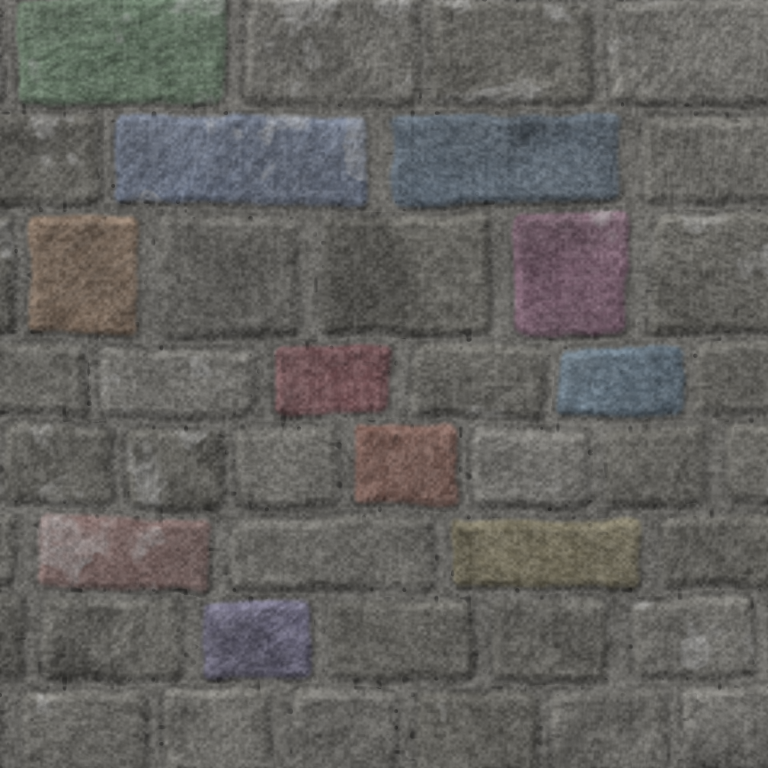
This texture is drawn by a WebGL 2 fragment shader. Its source:

```glsl
#version 300 es
precision highp float;
// Weathered stone wall: eight uneven courses of rough blocks, some tinted, in grey mortar.
uniform vec2 u_resolution;
out vec4 fragColor;

// Per course, downwards: top edge, stone width, offset of the first stone.
const vec3 COURSES[8] = vec3[8](
  vec3(-0.01, 0.25, 0.04), vec3(0.142, 0.32, 0.15), vec3(0.27, 0.215, 0.0),
  vec3(0.443, 0.2, 0.12), vec3(0.549, 0.155, 0.0), vec3(0.665, 0.27, 0.02),
  vec3(0.772, 0.19, 0.06), vec3(0.892, 0.17, 0.01));

// Tinted stones: colour, then ten times the course plus the stone index.
const vec4 TINTS[11] = vec4[11](
  vec4(0.37, 0.43, 0.37, 0.0), vec4(0.39, 0.42, 0.48, 10.0), vec4(0.34, 0.38, 0.42, 11.0),
  vec4(0.45, 0.39, 0.34, 20.0), vec4(0.45, 0.36, 0.41, 23.0), vec4(0.45, 0.33, 0.34, 31.0),
  vec4(0.38, 0.43, 0.47, 33.0), vec4(0.48, 0.37, 0.34, 43.0), vec4(0.43, 0.36, 0.35, 50.0),
  vec4(0.44, 0.42, 0.35, 52.0), vec4(0.42, 0.41, 0.48, 61.0));

struct Stone { float dist; vec2 id; };

float hash(vec2 p) { return fract(sin(dot(p, vec2(127.1, 311.7))) * 43758.5453); }

float noise(vec2 p) {
  vec2 i = floor(p), f = fract(p);
  f = f * f * (3.0 - 2.0 * f);
  return mix(mix(hash(i), hash(i + vec2(1, 0)), f.x),
             mix(hash(i + vec2(0, 1)), hash(i + vec2(1, 1)), f.x), f.y);
}

float fbm(vec2 p) {
  float sum = 0.0, amp = 0.53;
  for (int i = 0; i < 4; i++) {
    sum += amp * noise(p);
    p = mat2(1.6, 1.2, -1.2, 1.6) * p + 7.3;
    amp *= 0.5;
  }
  return sum;
}

// Joint position in stone widths, shifted a little at random
float joint(float k, float course) { return k + 0.26 * (hash(vec2(k, course + 3.0)) - 0.5); }

// Signed distance to the nearest block of the course, and its identity
Stone stoneAt(vec2 uv) {
  vec2 p = vec2(uv.x, 1.0 - uv.y);
  p += 0.014 * (vec2(noise(uv * 5.0), noise(uv * 4.0 + 9.0)) - 0.5);
  p += 0.011 * (vec2(fbm(uv * 26.0), fbm(uv * 26.0 + 31.0)) - 0.5);
  int c = 0;
  for (int i = 1; i < 8; i++) if (p.y > COURSES[i].x) c = i;
  vec3 course = COURSES[c];
  float bottom = c < 7 ? COURSES[c + 1].x : 1.02;
  float row = float(c), s = (p.x - course.z) / course.y, k = floor(s);
  if (s < joint(k, row)) k -= 1.0;
  else if (s >= joint(k + 1.0, row)) k += 1.0;
  vec2 lo = vec2(course.z + course.y * joint(k, row), course.x);
  vec2 hi = vec2(course.z + course.y * joint(k + 1.0, row), bottom);
  vec2 id = vec2(k, row);
  vec2 gap = vec2(0.006 + 0.011 * hash(id + 5.0), 0.006 + 0.003 * hash(id + 8.0));
  vec2 d = abs(p - 0.5 * (lo + hi)) - 0.5 * (hi - lo) + gap + 0.012;
  return Stone(length(max(d, 0.0)) + min(max(d.x, d.y), 0.0) - 0.012, id);
}

// Raised faces with tooled grooves running at a different angle on each block
float relief(vec2 p) {
  Stone s = stoneAt(p);
  float face = smoothstep(0.005, -0.013, s.dist);
  float a = 3.14 * hash(s.id + 2.0);
  vec2 q = mat2(cos(a), sin(a), -sin(a), cos(a)) * p;
  float grooves = fbm(q * vec2(22, 52) + s.id * 3.7);
  float lumps = fbm(p * 34.0 + s.id);
  float rough = mix(lumps, grooves, 0.3 + 0.6 * hash(s.id + 6.0));
  return face * (0.45 + 1.1 * rough) + 0.35 * fbm(p * 90.0);
}

void main() {
  vec2 uv = gl_FragCoord.xy / u_resolution;
  Stone stone = stoneAt(uv);
  float face = smoothstep(0.004, -0.006, stone.dist);

  // Base colours of stone and mortar
  vec3 block = mix(vec3(0.365, 0.36, 0.34), vec3(0.44, 0.435, 0.42), hash(stone.id + 1.0));
  for (int i = 0; i < 11; i++)
    if (abs(TINTS[i].w - stone.id.y * 10.0 - stone.id.x) < 0.5) block = TINTS[i].rgb;
  block *= 0.84 + 0.34 * fbm(uv * 17.0 + stone.id * 5.0);

  // Dark stains and pale mineral crusts on some blocks
  float stain = smoothstep(0.52, 0.68, fbm(uv * 9.0 + stone.id * 2.3));
  block *= 1.0 - 0.24 * stain * hash(stone.id + 4.0);
  float crust = smoothstep(0.62, 0.7, fbm(uv * 15.0 + stone.id * 9.1 + 40.0));
  crust *= step(0.45, hash(stone.id + 7.0)) * (0.4 + 0.6 * noise(uv * 130.0));
  block = mix(block, block * 0.4 + 0.37, crust);
  vec3 mortar = vec3(0.415, 0.41, 0.395) * (0.88 + 0.24 * fbm(uv * 12.0));
  vec3 color = mix(mortar, block, face * (0.8 + 0.2 * noise(uv * 11.0)));

  // Light from the upper left
  float slope = relief(uv) - relief(uv + vec2(-0.002, 0.0035));
  color *= 1.0 + 0.75 * clamp(slope, -0.4, 0.35);

  // Broken shadow along the joints, fine grain and small pits
  float rim = exp(-pow((stone.dist - 0.002) / 0.005, 2.0));
  color *= 1.0 - 0.22 * rim * noise(uv * 28.0);
  color += 0.11 * (noise(uv * 240.0) - 0.5) + 0.06 * (noise(uv * 120.0 + 17.0) - 0.5);
  color *= 1.0 - 0.35 * smoothstep(0.8, 0.95, noise(uv * 95.0 + 60.0)) * (0.3 + 0.7 * rim);
  fragColor = vec4(color, 1.0);
}
```
